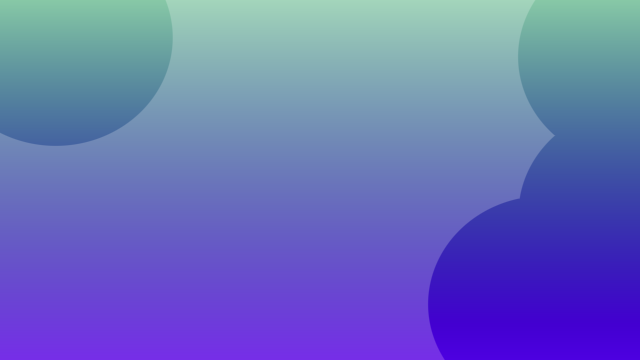
A WebGL 1 fragment shader for this background:

```glsl
precision highp float;

uniform vec2 u_resolution;

#define TOP_COLOR vec3(0.639, 0.835, 0.733)
#define BEND_COLOR vec3(0.280, 0.418, 0.637)
#define BOTTOM_COLOR vec3(0.463, 0.180, 0.910)
#define VEIL 0.23
#define BLOB_RADII vec2(0.1827, 0.301)
#define BLOB_TOP_LEFT vec2(0.0872, 0.8958)
#define BLOB_TOP_RIGHT vec2(0.9922, 0.8426)
#define BLOB_MID_RIGHT vec2(0.9928, 0.4050)
#define BLOB_LOW_RIGHT vec2(0.8516, 0.1550)

// Quadratic Bezier blend from top (0) to bottom (1)
vec3 skyGradient(float t) {
  vec3 upper = mix(TOP_COLOR, BEND_COLOR, t);
  vec3 lower = mix(BEND_COLOR, BOTTOM_COLOR, t);
  return mix(upper, lower, t);
}

// Approximate signed distance to an ellipse, in canvas heights
float blobDistance(vec2 uv, vec2 center) {
  return (length((uv - center) / BLOB_RADII) - 1.0) * BLOB_RADII.y;
}

void main() {
  vec2 uv = gl_FragCoord.xy / u_resolution;
  float pixel = 1.0 / u_resolution.y;

  // Pale veil outside, deeper tone where the white is removed
  vec3 veiled = skyGradient(1.0 - uv.y);
  vec3 deep = max((veiled - VEIL) / (1.0 - VEIL), 0.0);

  // Union of the rounded openings
  float leftBlob = blobDistance(uv, BLOB_TOP_LEFT);
  float upperBlobs = min(leftBlob, blobDistance(uv, BLOB_TOP_RIGHT));
  float lowerBlobs = min(blobDistance(uv, BLOB_MID_RIGHT),
                         blobDistance(uv, BLOB_LOW_RIGHT));
  float edge = min(upperBlobs, lowerBlobs);
  float opening = 1.0 - smoothstep(-0.75 * pixel, 0.75 * pixel, edge);

  gl_FragColor = vec4(mix(veiled, deep, opening), 1.0);
}
```
